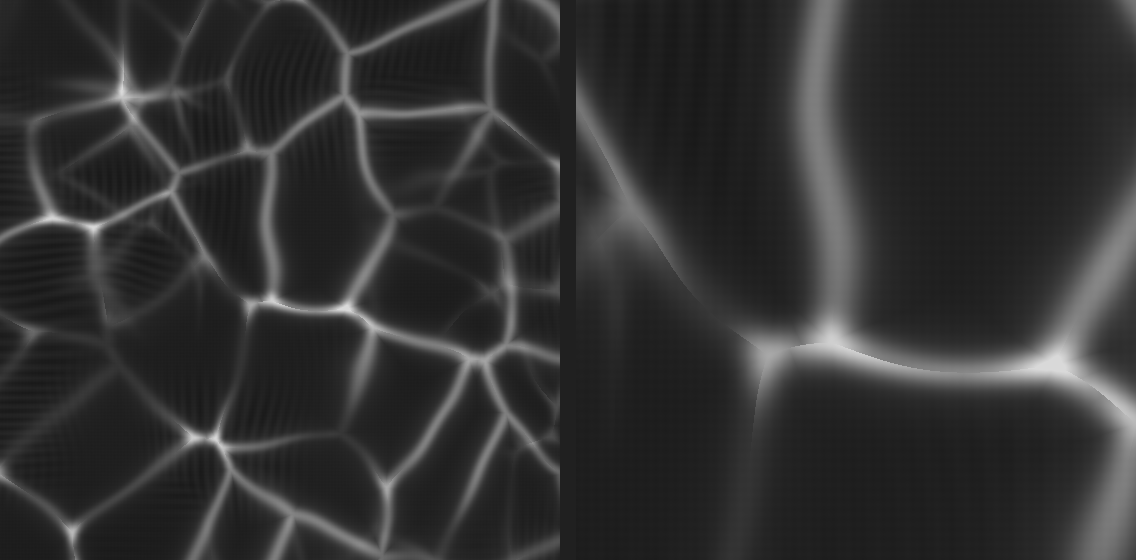
Left: the whole. Right: its middle third, enlarged.
Write a WebGL 2 fragment shader that draws this texture.

```glsl
#version 300 es
precision highp float;

uniform vec2 u_resolution;
out vec4 outColor;

const float TAU = 6.2831853;
const float BASE_LEVEL = 0.117;
const float MAIN_CELLS = 4.8;
const float FAINT_CELLS = 5.7;
const float WARP_AMOUNT = 0.075;
const float LINE_WIDTH = 0.0085;
const float HALO_WIDTH = 0.024;
const float NODE_WIDTH = 0.0125;
const float RIPPLE_FREQ = 52.0;
const float RIPPLE_AMOUNT = 0.017;
const float WEAVE_FREQ = 170.0;
const float WEAVE_AMOUNT = 0.005;

float hash(vec2 p) {
    return fract(sin(dot(p, vec2(127.1, 311.7))) * 43758.5453);
}

vec2 hash2(vec2 p) {
    return vec2(hash(p), hash(p + vec2(37.3, 17.9)));
}

float noise(vec2 p) {
    vec2 i = floor(p);
    vec2 f = fract(p);
    f = f * f * (3.0 - 2.0 * f);
    float low = mix(hash(i), hash(i + vec2(1.0, 0.0)), f.x);
    float high = mix(hash(i + vec2(0.0, 1.0)), hash(i + 1.0), f.x);
    return mix(low, high, f.y);
}

vec2 warp(vec2 p) {
    vec2 broad = vec2(noise(p * 4.0 + 3.1), noise(p * 4.0 + 41.7)) - 0.5;
    vec2 fine = vec2(noise(p * 11.0 + 8.3), noise(p * 11.0 + 71.9)) - 0.5;
    return p + WARP_AMOUNT * (broad + 0.3 * fine);
}

// Distances to the two closest borders of the surrounding Voronoi cell
vec2 borderDistances(vec2 p, float cells, float seed) {
    vec2 g = p * cells;
    vec2 home = floor(g);
    vec2 nearestCell = home;
    vec2 nearest = vec2(0.0);
    float best = 1e3;
    for (int y = -2; y <= 2; y++) {
        for (int x = -2; x <= 2; x++) {
            vec2 cell = home + vec2(x, y);
            vec2 site = cell + hash2(cell + seed) - g;
            float d = dot(site, site);
            if (d < best) {
                best = d;
                nearest = site;
                nearestCell = cell;
            }
        }
    }
    vec2 borders = vec2(1e3);
    for (int y = -2; y <= 2; y++) {
        for (int x = -2; x <= 2; x++) {
            if (x == 0 && y == 0) continue;
            vec2 cell = nearestCell + vec2(x, y);
            vec2 site = cell + hash2(cell + seed) - g;
            float d = dot(0.5 * (nearest + site), normalize(site - nearest));
            if (d < borders.x) borders = vec2(d, borders.x);
            else borders.y = min(borders.y, d);
        }
    }
    return borders / cells;
}

float bell(float d, float width) {
    return exp(-0.5 * d * d / (width * width));
}

// Bright web of filaments, with glowing spots where they join
float filaments(vec2 p, float cells, float seed) {
    vec2 borders = borderDistances(p, cells, seed);
    float strength = smoothstep(0.2, 0.8, noise(p * 5.0 + seed));
    float width = LINE_WIDTH * mix(0.8, 1.25, noise(p * 7.0 - seed));
    float glow = mix(0.06, 0.31, strength) * bell(borders.x, width);
    glow += mix(0.025, 0.07, strength) * bell(borders.x, HALO_WIDTH);
    float spot = smoothstep(0.35, 0.85, noise(p * 9.0 + seed + 5.0));
    return glow + 0.42 * spot * bell(length(borders), NODE_WIDTH);
}

// Patches of fine waves, lying across or upright
float ripples(vec2 p) {
    vec2 bend = 0.05 * vec2(noise(p * 6.0 + 13.0), noise(p * 6.0 + 29.0));
    vec2 wave = sin(TAU * RIPPLE_FREQ * (p + bend));
    float upright = smoothstep(0.4, 0.6, noise(p * 4.0 + 53.0));
    float patchMask = smoothstep(0.3, 0.75, noise(p * 5.0 + 91.0));
    return patchMask * mix(wave.y, wave.x, upright);
}

void main() {
    vec2 p = gl_FragCoord.xy / u_resolution.y;
    vec2 q = warp(p);

    float web = filaments(q, MAIN_CELLS, 12.0);
    float faintMask = smoothstep(0.4, 0.85, noise(p * 4.0 + 67.0));
    web += 0.45 * faintMask * filaments(q + 0.37, FAINT_CELLS, 45.0);

    float shade = BASE_LEVEL + 0.02 * (noise(p * 5.0 + 23.0) - 0.5) + web;
    shade += RIPPLE_AMOUNT * ripples(p) * exp(-6.0 * web);

    vec2 weave = sin(TAU * WEAVE_FREQ * p);
    shade += WEAVE_AMOUNT * 0.5 * (weave.x + weave.y);

    outColor = vec4(vec3(clamp(shade, 0.0, 0.85)), 1.0);
}
```
